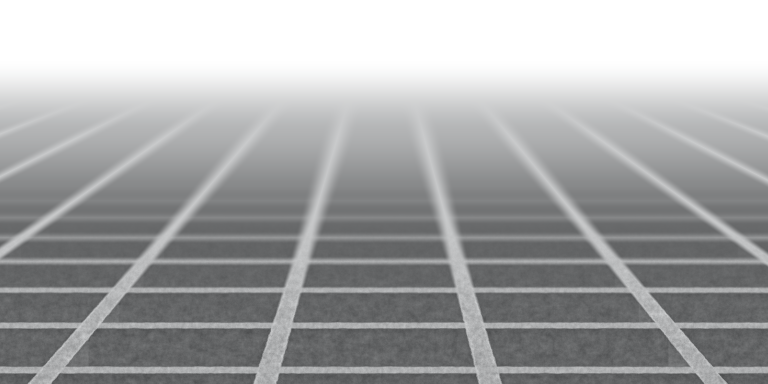
Reproduce this texture procedurally as a WebGL 1 fragment shader.

```glsl
precision highp float;
uniform vec2 u_resolution;

vec2 gradientAt(vec2 cell) {
  float angle = 6.2832 * fract(sin(dot(cell, vec2(127.1, 311.7))) * 4375.85);
  return vec2(cos(angle), sin(angle));
}

float gradientNoise(vec2 p) {
  vec2 i = floor(p), f = fract(p);
  vec2 w = f * f * f * (f * (f * 6.0 - 15.0) + 10.0);
  float a = dot(gradientAt(i), f);
  float b = dot(gradientAt(i + vec2(1, 0)), f - vec2(1, 0));
  float c = dot(gradientAt(i + vec2(0, 1)), f - vec2(0, 1));
  float d = dot(gradientAt(i + vec2(1, 1)), f - vec2(1, 1));
  return mix(mix(a, b, w.x), mix(c, d, w.x), w.y);
}

float fbm(vec2 p) {
  float sum = 0.0, amplitude = 0.6;
  for (int i = 0; i < 4; i++) {
    sum += amplitude * gradientNoise(p);
    p = p * 2.03 + 7.1;
    amplitude *= 0.6;
  }
  return sum;
}

// Lane coordinate at a given drop below the horizon; rails lie at half integers.
float laneAt(float x, float drop) {
  return ((x - 0.997) / drop + 0.013) / 0.564;
}

// Soft band around zero distance.
float band(float dist, float halfWidth, float blur) {
  return 1.0 - smoothstep(halfWidth - blur, halfWidth + blur, dist);
}

void main() {
  vec2 p = gl_FragCoord.xy / u_resolution.y;
  float pixel = 1.0 / u_resolution.y;
  float focus = 1.0 - smoothstep(0.1, 0.48, p.y);

  // Perspective floor coordinates
  float drop = 1.0417 - p.y;
  float lane = laneAt(p.x, drop);
  float row = (1.0 / drop - 0.9946) / 0.1298;
  float grain = fbm(p * vec2(30.0, 36.0));
  float fineGrain = fbm(p * 85.0 + 19.0);

  // Haze and far walls of the cells
  float haze = smoothstep(0.66, 0.85, p.y);
  float shade = 0.395 + 0.335 * smoothstep(0.36, 0.72, p.y) + 0.27 * haze;
  float below = ceil(row) - row;
  shade += focus * (0.09 * grain + 0.07 * fineGrain);
  shade -= 0.035 * focus * (1.0 - smoothstep(0.05, 0.3, below));

  // Side walls seen beyond the corners of each far wall
  float farDrop = 1.0 / (0.9946 + 0.1298 * ceil(row));
  float farLane = laneAt(p.x, farDrop);
  float side = step(0.5, abs(floor(farLane + 0.5) - floor(lane + 0.5)));
  float corner = abs(fract(farLane) - 0.5) * 0.564 * farDrop;
  side *= smoothstep(0.027, 0.027 + pixel * 2.0, corner + 0.027);
  shade += 0.045 * side * focus;

  // Cross bars
  float crossDist = abs(fract(row + 0.5) - 0.5) * 0.1298 * drop * drop;
  crossDist += 0.0025 * grain * focus;
  float crossBlur = max(pixel, 0.0025 + 0.012 * smoothstep(0.18, 0.5, p.y));
  float cross = band(crossDist, 0.0085 * drop, crossBlur);
  cross *= 1.0 - smoothstep(0.3, 0.56, p.y);
  float crossShade = 0.69 + 0.12 * fineGrain * focus;
  shade = mix(shade, max(shade, crossShade), cross);

  // Rails running to the vanishing point
  float railDist = abs(fract(lane) - 0.5) * 0.564 * drop;
  railDist += 0.004 * fineGrain * focus;
  float railHalf = 0.029 * drop;
  float railBlur = max(pixel, 0.003 + 0.03 * smoothstep(0.15, 0.68, p.y));
  float shadow = band(railDist, railHalf + 0.006, railBlur + 0.006);
  shade -= 0.04 * shadow * focus * (1.0 - cross);
  float rail = band(railDist, railHalf, railBlur);
  rail *= 1.0 - smoothstep(0.62, 0.84, p.y);
  float railShade = 0.67 + 0.16 * smoothstep(0.0, 0.65, p.y);
  railShade += focus * (0.1 * grain + 0.14 * fineGrain);
  railShade += 0.06 * focus * smoothstep(0.6, 0.95, railDist / railHalf);
  shade = mix(shade, max(shade, railShade), rail);

  vec3 color = shade + vec3(-0.005, 0.0, 0.004) * (1.0 - haze);
  gl_FragColor = vec4(clamp(color, 0.0, 1.0), 1.0);
}
```
